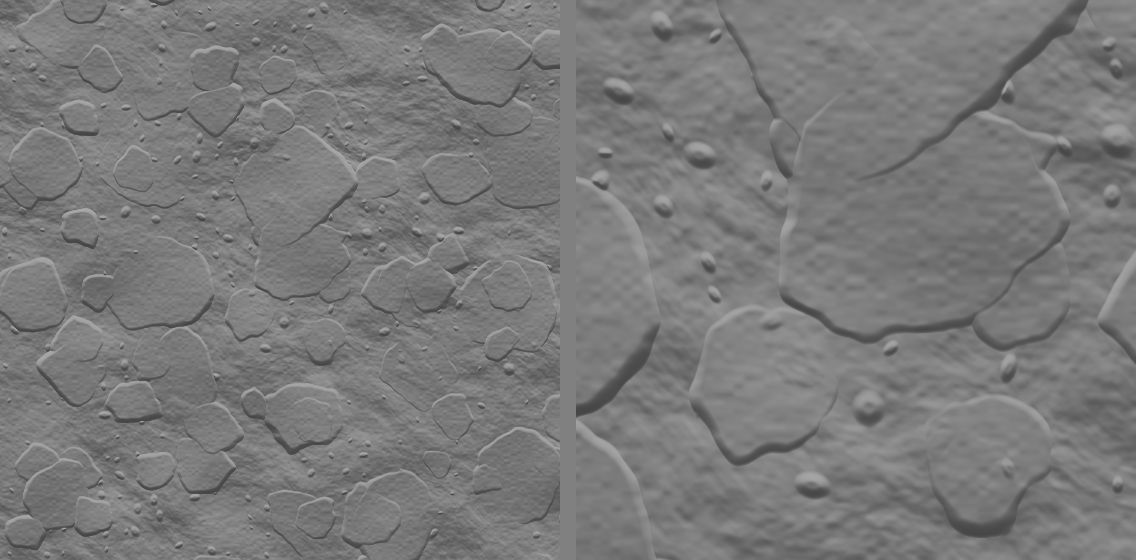
Left: the whole. Right: its middle third, enlarged.
This texture map is drawn by a WebGL 2 fragment shader. Its source:

```glsl
#version 300 es
precision highp float;

uniform vec2 u_resolution;
out vec4 fragColor;

const float TAU = 6.28319;

vec3 hash(vec2 cell, float seed) {
    vec3 q = fract((cell.xyx + seed * 17.37 + 3.0) * vec3(0.1031, 0.1030, 0.0973));
    q += dot(q, q.yxz + 33.33);
    return fract((q.xxy + q.yzz) * q.zyx);
}

float noise(vec2 p) {
    vec2 i = floor(p), f = fract(p);
    f = f * f * f * (f * (f * 6.0 - 15.0) + 10.0);
    float low = mix(hash(i, 0.0).x, hash(i + vec2(1, 0), 0.0).x, f.x);
    float high = mix(hash(i + vec2(0, 1), 0.0).x, hash(i + vec2(1, 1), 0.0).x, f.x);
    return mix(low, high, f.y);
}

// Layered noise, centred on zero
float fbm(vec2 p, int octaves) {
    float sum = 0.0, gain = 0.5;
    for (int i = 0; i < octaves; i++) {
        sum += gain * (noise(p) - 0.5);
        p = mat2(1.96, 0.4, -0.4, 1.96) * p + 5.3;
        gain *= 0.47;
    }
    return sum;
}

// Signed distance to a random polygon with softened corners, unit radius
float brokenPolygon(vec2 q, vec2 cell, float seed) {
    float sum = 0.0;
    for (float k = 0.0; k < 7.0; k++) {
        vec3 rnd = hash(cell, seed + 1.0 + k);
        float angle = (k + 0.65 * rnd.x) * TAU / 7.0;
        float side = dot(q, vec2(cos(angle), sin(angle))) - mix(0.72, 1.1, rnd.y);
        sum += exp(16.0 * side);
    }
    return log(sum) / 16.0;
}

// Highest flat-topped slab at p, for one size of slab
float slabs(vec2 p, float cells, float density, float seed) {
    float height = -0.03;
    vec2 home = floor(p * cells);
    for (int y = -1; y <= 1; y++)
    for (int x = -1; x <= 1; x++) {
        vec2 cell = home + vec2(x, y);
        vec3 place = hash(cell, seed), shape = hash(cell, seed + 9.0);
        vec2 q = p - (cell + 0.5 + 0.5 * (place.xy - 0.5)) / cells;
        float radius = mix(0.32, 0.54, shape.x) / cells;
        if (place.z > density || length(q) > 2.0 * radius) continue;
        vec2 stretched = q * vec2(mix(0.85, 1.2, shape.y), 1.0);
        float d = radius * brokenPolygon(stretched / radius, cell, seed + 20.0);
        float top = mix(0.0, 0.011, shape.z) + 0.14 * dot(q, shape.xy - 0.5);
        float bevel = mix(0.009, 0.016, place.z);
        height = max(height, top - 0.03 * smoothstep(-0.008, bevel, d));
    }
    return height;
}

// Small rounded stones gathered in loose clusters
float pebbles(vec2 p) {
    float height = 0.0;
    vec2 home = floor(p * 30.0);
    for (int y = -1; y <= 1; y++)
    for (int x = -1; x <= 1; x++) {
        vec2 cell = home + vec2(x, y);
        vec3 place = hash(cell, 61.0), shape = hash(cell, 67.0);
        if (place.z > 0.75 * noise(cell * 0.23 + 8.0)) continue;
        vec2 q = p * 30.0 - cell - 0.2 - 0.6 * place.xy;
        float turn = TAU * shape.x, radius = mix(0.15, 0.4, shape.y * shape.y);
        q = mat2(cos(turn), sin(turn), -sin(turn), cos(turn)) * q;
        q.y *= mix(1.1, 1.9, shape.z);
        height = max(height, 0.022 * radius * smoothstep(1.0, 0.25, length(q) / radius));
    }
    return height;
}

float relief(vec2 p) {
    // Rough soil, drawn out along a shallow downward slant
    vec2 warp = vec2(fbm(p * 9.0, 2), fbm(p * 9.0 + 31.0, 2));
    vec2 slanted = p + 0.05 * warp;
    slanted = vec2(0.8 * slanted.x, slanted.y + 0.25 * slanted.x);
    float soil = mix(0.014, 0.043, noise(p * 4.0 + 2.0)) * fbm(slanted * 15.0, 5);

    // Embedded slabs with chipped outlines
    vec2 chipped = p + 0.024 * warp + 0.005 * vec2(noise(p * 65.0), noise(p * 65.0 + 19.0));
    float stone = max(slabs(chipped, 5.0, 0.78, 2.0), slabs(chipped, 9.5, 0.52, 41.0));
    stone += 0.2 * soil;
    float buried = 1.0 - smoothstep(-0.003, 0.003, stone - soil);

    // Broad swells and fine grain
    float swell = 0.085 * fbm(p * 5.0, 2);
    float grain = 0.0009 * noise(p * vec2(165.0, 205.0)) + 0.0010 * noise(p * vec2(90.0, 115.0) + 7.0);
    return max(soil, stone) + buried * pebbles(p) + swell + grain;
}

void main() {
    vec2 p = gl_FragCoord.xy / min(u_resolution.x, u_resolution.y);

    // Grazing light from the top, with gentler highlights than shadows
    vec2 toLight = 0.0012 * normalize(vec2(-0.06, 1.0));
    float slope = (relief(p - toLight) - relief(p + toLight)) / 0.0024;
    float contrast = slope > 0.0 ? 0.19 : 0.22;
    float grey = 0.478 + contrast * slope / sqrt(1.0 + slope * slope);
    fragColor = vec4(vec3(grey), 1.0);
}
```
